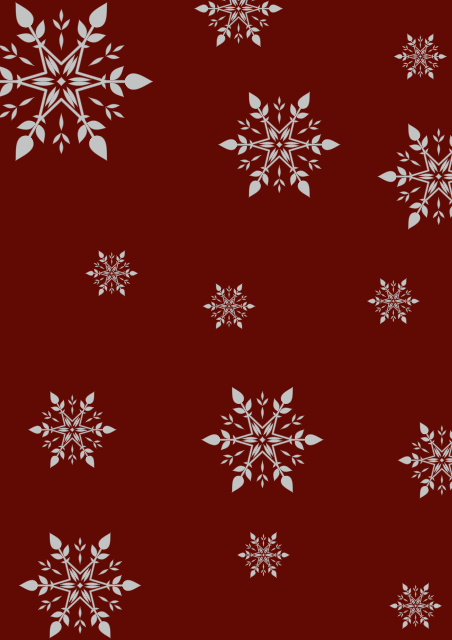
Write a Shadertoy shader that draws this pattern.

```glsl
// Silver ornamental snowflakes in four sizes, scattered over flat dark red.
// Each flake is one 60 degree wedge of leaf and line shapes, folded around
// its centre; the flakes hang in three loose columns with wavy offsets.

const float PI = 3.14159265;
const vec3 DARK_RED = vec3(0.38, 0.04, 0.01);
const vec3 SILVER = vec3(0.76, 0.77, 0.77);

// Flake radii in canvas widths
const float SMALL = 0.057;
const float MEDIUM = 0.096;
const float LARGE = 0.133;
const float HUGE_FLAKE = 0.2;
const float SIZE_CYCLE[7] = float[7](SMALL, LARGE, SMALL, MEDIUM, SMALL, MEDIUM, LARGE);

// Pointed leaf from a to b; skew below 1 moves the widest part towards a
float leaf(vec2 p, vec2 a, vec2 b, float halfWidth, float skew) {
    vec2 axis = b - a;
    float len = length(axis);
    axis /= len;
    p -= a;
    float along = dot(p, axis);
    float across = abs(p.x * axis.y - p.y * axis.x);
    float t = clamp(along / len, 0.0, 1.0);
    float profile = halfWidth * sin(PI * pow(t, skew));
    return max(across - profile, abs(along - 0.5 * len) - 0.5 * len);
}

// Straight line from a to b with round ends
float line(vec2 p, vec2 a, vec2 b, float halfWidth) {
    vec2 ab = b - a;
    float t = clamp(dot(p - a, ab) / dot(ab, ab), 0.0, 1.0);
    return length(p - a - t * ab) - halfWidth;
}

// Fold the plane into one mirrored wedge around the x axis
vec2 foldSix(vec2 p) {
    float wedge = PI / 3.0;
    float angle = mod(atan(p.y, p.x) + 0.5 * wedge, wedge) - 0.5 * wedge;
    return length(p) * vec2(cos(angle), abs(sin(angle)));
}

// Main arm: tip leaf, stem, side leaves, tick, star outline, inner petals
float armShape(vec2 q) {
    float d = leaf(q, vec2(0.70, 0.0), vec2(1.01, 0.0), 0.09, 0.6);
    d = min(d, line(q, vec2(0.45, 0.0), vec2(0.73, 0.0), 0.015));
    d = min(d, leaf(q, vec2(0.54, 0.015), vec2(0.69, 0.17), 0.048, 0.8));
    d = min(d, leaf(q, vec2(0.45, 0.0), vec2(0.49, 0.08), 0.017, 0.8));
    d = min(d, line(q, vec2(0.49, 0.003), vec2(0.17, 0.098), 0.015));
    return min(d, leaf(q, vec2(0.08, 0.024), vec2(0.33, 0.018), 0.025, 0.9));
}

// Free ornament between two arms: spindle, chevron, outer bud
float gapShape(vec2 g) {
    float d = leaf(g, vec2(0.35, 0.0), vec2(0.54, 0.0), 0.022, 1.2);
    d = min(d, leaf(g, vec2(0.57, 0.004), vec2(0.69, 0.095), 0.022, 1.0));
    return min(d, leaf(g, vec2(0.66, 0.0), vec2(0.80, 0.0), 0.02, 1.0));
}

// Whole flake of radius 1
float snowflake(vec2 p) {
    vec2 q = foldSix(p);
    vec2 halfStep = vec2(cos(PI / 6.0), sin(PI / 6.0));
    vec2 g = vec2(dot(q, halfStep), abs(q.x * halfStep.y - q.y * halfStep.x));
    float diamond = (abs(p.x) + abs(p.y) - 0.048) * 0.7071;
    return min(diamond, min(armShape(q), gapShape(g)));
}

// Centre of a flake, measured from the top left in canvas widths
vec2 flakeCentre(int column, int row, float id) {
    vec3 top = vec3(0.09, 0.04, 0.19);
    vec3 spacing = vec3(0.305, 0.305, 0.38);
    vec2 centre = vec2(0.93 - 0.37 * float(column),
                       top[column] + spacing[column] * float(row));
    return centre + vec2(0.06 * sin(2.4 * id), 0.035 * cos(1.7 * id));
}

void mainImage(out vec4 fragColor, in vec2 fragCoord) {
    float pixel = 1.0 / iResolution.x;
    vec2 uv = vec2(fragCoord.x, iResolution.y - fragCoord.y) * pixel;

    // Columns run right to left; the left one starts with the huge flake
    float d = 1.0;
    int id = 0;
    for (int column = 0; column < 3; column++) {
        int rows = column == 2 ? 4 : 5;
        for (int row = 0; row < rows; row++) {
            bool isCorner = column == 2 && row == 0;
            float radius = isCorner ? HUGE_FLAKE : SIZE_CYCLE[id % 7];
            vec2 p = uv - flakeCentre(column, row, float(id));
            if (length(p) < radius * 1.1) {
                d = min(d, snowflake(p / radius) * radius);
            }
            id++;
        }
    }

    float softness = 0.85 * pixel;
    float cover = 1.0 - smoothstep(-softness, softness, d);
    fragColor = vec4(mix(DARK_RED, SILVER, cover), 1.0);
}
```
